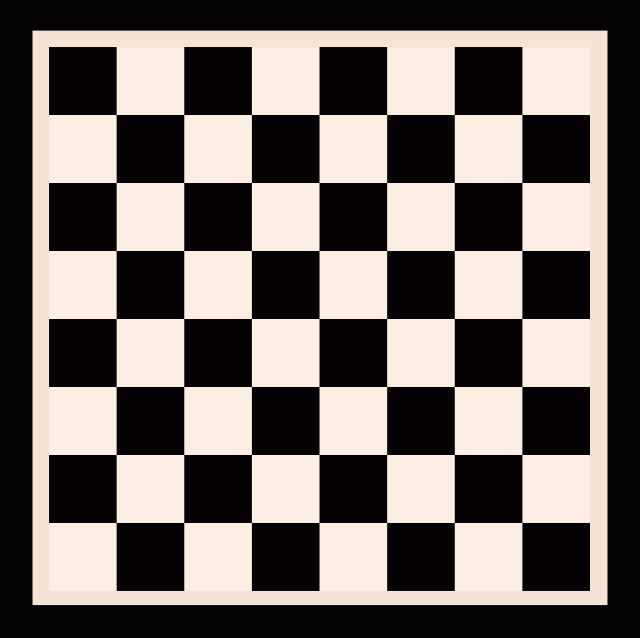
Give the GLSL for this pattern, as a Shadertoy shader.

```glsl
// An eight by eight checkerboard inside a pale frame on a near-black ground.
// Box coverage draws the frame and board; the product of two signed square
// waves, one per axis, alternates the cells with smooth edges.

const vec2 CELLS = vec2(8.0);

// Lower-left and upper-right corners, as fractions of the canvas
const vec2 FRAME_MIN = vec2(0.0508, 0.0516);
const vec2 FRAME_MAX = vec2(0.9492, 0.9520);
const vec2 BOARD_MIN = vec2(0.0766, 0.0737);
const vec2 BOARD_MAX = vec2(0.9219, 0.9263);

const vec3 GROUND = vec3(0.020, 0.010, 0.025);
const vec3 FRAME  = vec3(0.960, 0.890, 0.840);
const vec3 LIGHT  = vec3(0.990, 0.933, 0.890);
const vec3 DARK   = vec3(0.018, 0.004, 0.020);

// Antialiased coverage of an axis-aligned box
float boxCoverage(vec2 p, vec2 lo, vec2 hi, vec2 pixel) {
    vec2 inside = min(p - lo, hi - p) / pixel;
    vec2 cover = clamp(inside + 0.5, 0.0, 1.0);
    return cover.x * cover.y;
}

// Square wave per axis: +1 in even cells, -1 in odd ones
vec2 squareWave(vec2 cell, vec2 pixel) {
    vec2 edgeDistance = abs(mod(cell - 0.5, 2.0) - 1.0) - 0.5;
    return clamp(2.0 * edgeDistance / pixel, -1.0, 1.0);
}

void mainImage(out vec4 fragColor, in vec2 fragCoord) {
    vec2 pixel = 1.0 / iResolution.xy;
    vec2 uv = fragCoord * pixel;

    // Alternating cells, light at the lower left
    vec2 cellScale = CELLS / (BOARD_MAX - BOARD_MIN);
    vec2 wave = squareWave((uv - BOARD_MIN) * cellScale, pixel * cellScale);
    vec3 board = mix(DARK, LIGHT, 0.5 + 0.5 * wave.x * wave.y);

    // Layers from back to front
    vec3 color = mix(GROUND, FRAME, boxCoverage(uv, FRAME_MIN, FRAME_MAX, pixel));
    color = mix(color, board, boxCoverage(uv, BOARD_MIN, BOARD_MAX, pixel));

    fragColor = vec4(color, 1.0);
}
```
